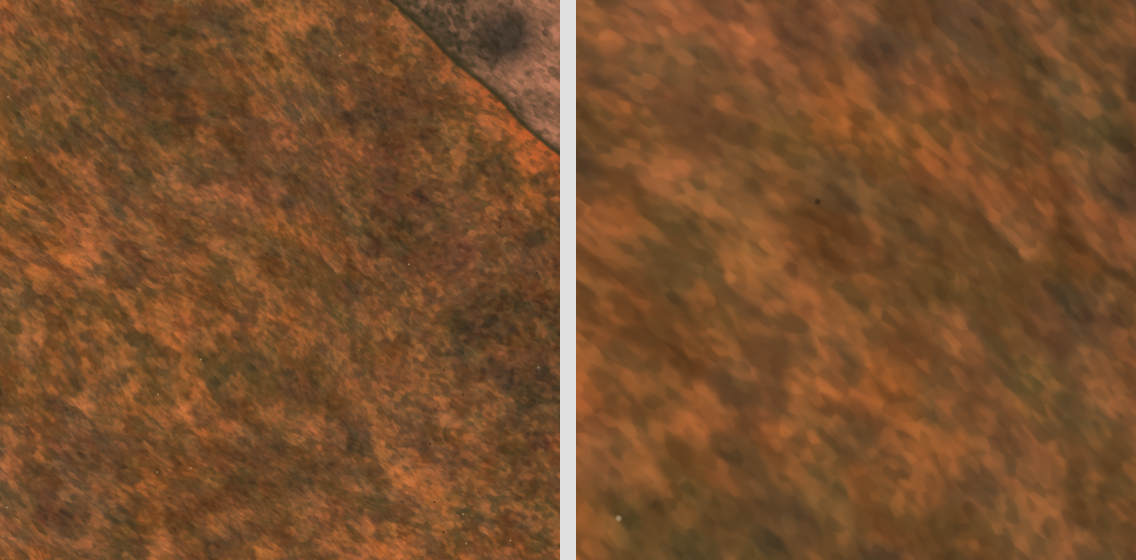
Left, the full canvas; right, a detail of the centre.
Give the GLSL for this texture, as a Shadertoy shader.

```glsl
// Streaky brown weathered stone with a glowing diagonal edge and a grey-pink corner.

const vec3 SHADE  = vec3(0.285, 0.200, 0.120);
const vec3 BODY   = vec3(0.440, 0.294, 0.168);
const vec3 GLOW   = vec3(0.730, 0.430, 0.230);
const vec3 EMBER  = vec3(0.820, 0.360, 0.170);
const vec3 ASH    = vec3(0.320, 0.255, 0.180);
const vec3 ROSE   = vec3(0.660, 0.440, 0.330);
const vec3 CREVICE = vec3(0.210, 0.190, 0.110);
const vec3 HOLLOW = vec3(0.235, 0.195, 0.155);
const vec3 GLINT  = vec3(0.780, 0.680, 0.540);

const vec2 GRAIN_DIR = vec2(0.77, -0.64);
const vec2 EDGE_POINT = vec2(0.842, 0.862);
const vec2 EDGE_NORMAL = vec2(0.682, 0.731);

vec3 hash3(vec2 cell) {
    vec3 q = fract(cell.xyx * vec3(0.1031, 0.1030, 0.0973));
    q += dot(q, q.yxz + 33.33);
    return fract((q.xxy + q.yzz) * q.zyx);
}

// Soft cellular noise: three independent channels, each in -1..1
vec3 softCells(vec2 p) {
    vec2 base = floor(p);
    vec3 sum = vec3(0.0);
    float total = 0.0;
    for (int y = -1; y <= 1; y++) {
        for (int x = -1; x <= 1; x++) {
            vec2 cell = base + vec2(x, y);
            vec2 offset = cell + hash3(cell + 71.0).xy - p;
            float weight = exp(-7.0 * dot(offset, offset));
            sum += weight * hash3(cell);
            total += weight;
        }
    }
    return 2.0 * sum / total - 1.0;
}

// Soft round patch, 1 at its centre
float blob(vec2 p, vec2 centre, float radius) {
    vec2 q = (p - centre) / radius;
    return exp(-dot(q, q));
}

// Rare tiny dots: x holds the pale ones, y the dark ones
vec2 flecks(vec2 p, float density, float radius, float soft) {
    vec2 cell = floor(p * density);
    vec3 rnd = hash3(cell + 19.0);
    vec2 centre = (cell + 0.2 + 0.6 * rnd.xy) / density;
    float disc = 1.0 - smoothstep(radius - soft, radius + soft, length(p - centre));
    return disc * vec2(step(0.95, rnd.z), step(rnd.z, 0.07));
}

// Shade to body to glow for tone -1..1
vec3 stoneRamp(float tone) {
    vec3 lower = mix(BODY, SHADE, clamp(-tone, 0.0, 1.3));
    return mix(lower, GLOW, clamp(tone, 0.0, 1.2));
}

// Broad light and dark areas
float broadLight(vec2 p) {
    float dark = 0.36 * blob(p, vec2(0.72, 0.60), 0.17)
               + 0.30 * blob(p, vec2(0.28, 0.86), 0.15)
               + 0.34 * blob(p, vec2(1.00, 0.36), 0.20);
    float pale = 0.20 * blob(p, vec2(0.28, 0.30), 0.20)
               + 0.20 * blob(p, vec2(0.74, 0.15), 0.10)
               + 0.16 * blob(p, vec2(0.15, 0.65), 0.22);
    return pale - dark;
}

void mainImage(out vec4 fragColor, in vec2 fragCoord) {
    vec2 p = fragCoord / iResolution.y;
    float soft = 1.0 / iResolution.y;

    // Coordinates along and across the grain, gently bent
    vec2 s = vec2(dot(p, GRAIN_DIR), dot(p, vec2(-GRAIN_DIR.y, GRAIN_DIR.x)));
    s.y += 0.012 * sin(s.x * 9.0 + 2.0 * sin(s.y * 7.0));

    // Noise layers from broad to fine
    vec3 broad   = softCells(p * 5.0 + 3.0);
    vec3 patches = softCells(s * vec2(11.0, 14.0) + 17.0);
    vec3 mottle  = softCells(s * vec2(27.0, 36.0) + 41.0);
    vec3 streak  = softCells(s * vec2(48.0, 110.0) + 59.0);
    vec3 speck   = softCells(s * vec2(85.0, 110.0) + 83.0);
    vec3 fine    = softCells(s * vec2(120.0, 220.0) + 97.0);
    vec3 grain   = mix(streak, speck, 0.15 + 0.7 * smoothstep(0.2, 0.9, p.x));

    // Brown body with orange, olive and grey drifts
    float detail = 0.38 * mottle.x + 0.46 * grain.x + 0.24 * fine.x;
    float tone = 0.04 + broadLight(p) + 0.22 * broad.x + 0.32 * patches.x + detail;
    vec3 color = stoneRamp(tone);
    float warmth = 0.5 * patches.y + 0.6 * mottle.y + 0.6 * grain.y;
    color += warmth * vec3(0.030, -0.010, -0.012);
    color += (broad.z + mottle.z) * vec3(0.002, 0.002, 0.016);

    // Ember rim inside the diagonal edge, hotter toward the right
    float edge = dot(p - EDGE_POINT, EDGE_NORMAL)
               + 0.003 * sin(s.x * 34.0) + 0.003 * mottle.z;
    float heat = exp(min(edge, 0.0) / 0.032) * smoothstep(0.62, 1.0, p.x);
    color = mix(color, EMBER, clamp(heat * (0.55 + 0.8 * detail), 0.0, 0.9));

    // Grey-pink corner with a dark hollow and a shadowed crevice
    float blush = 0.15 + 0.5 * smoothstep(0.75, 1.0, p.x) + 0.75 * detail + 0.2 * patches.x;
    vec3 corner = mix(ASH, ROSE, clamp(blush, -0.3, 1.2));
    float hollow = blob(p + 0.008 * mottle.yz, vec2(0.90, 0.935), 0.045);
    corner = mix(corner, HOLLOW + 0.05 * detail, min(1.2 * hollow, 0.9));
    float crevice = 1.0 - smoothstep(0.002, 0.018, edge);
    corner = mix(corner, CREVICE, 0.85 * crevice);
    color = mix(color, corner, smoothstep(-0.002 - soft, 0.002 + soft, edge));

    // Scattered glints and pits
    vec2 dots = flecks(p, 16.0, 0.0016, 0.5 * soft + 0.0006);
    color = mix(color, GLINT, 0.6 * dots.x);
    color = mix(color, SHADE * 0.7, 0.7 * dots.y);

    fragColor = vec4(clamp(color, 0.0, 1.0), 1.0);
}
```
